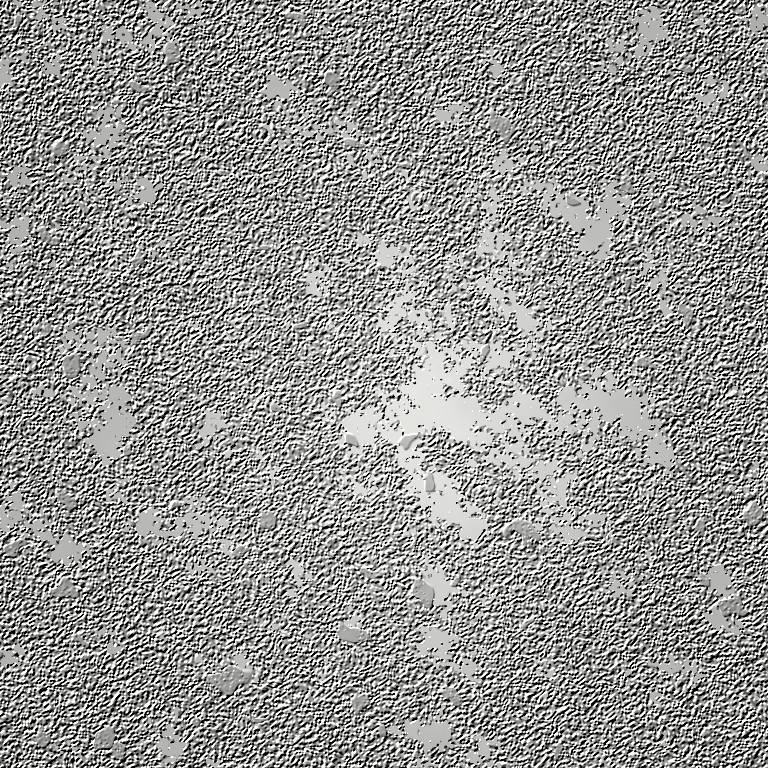
Reproduce this texture procedurally as a Shadertoy shader.

```glsl
// Fine embossed grey grit with ragged bald patches, small raised lumps and a soft central glow.

const vec2 TO_LIGHT = vec2(-0.6, 0.8);
const vec3 PAPER_TINT = vec3(1.0, 1.0, 0.988);
const vec2 GRAIN_CELLS = vec2(310.0, 420.0); // along and across the grain
const float LUMP_CELLS = 13.0;

float hash(vec2 p) {
    vec3 q = fract(p.xyx * 0.1031);
    q += dot(q, q.yzx + 33.33);
    return fract((q.x + q.y) * q.z);
}

float valueNoise(vec2 p) {
    vec2 cell = floor(p);
    vec2 f = fract(p);
    f = f * f * (3.0 - 2.0 * f);
    float low = mix(hash(cell), hash(cell + vec2(1, 0)), f.x);
    float high = mix(hash(cell + vec2(0, 1)), hash(cell + vec2(1, 1)), f.x);
    return mix(low, high, f.y);
}

float fbm(vec2 p) {
    float sum = 0.0, weight = 0.5, total = 0.0;
    for (int i = 0; i < 5; i++) {
        p = mat2(1.6, 1.2, -1.2, 1.6) * p + 7.3;
        sum += weight * valueNoise(p);
        total += weight;
        weight *= 0.6;
    }
    return sum / total;
}

// Soft elliptical spot
float spot(vec2 p, vec2 centre, vec2 size) {
    vec2 d = (p - centre) / size;
    return exp(-dot(d, d));
}

// Fine slanted grit; the domain is bent so that streaks wander
float grainHeight(vec2 p) {
    vec2 bend = vec2(valueNoise(p * 60.0), valueNoise(p * 60.0 + 91.0));
    p += 0.005 * bend;
    vec2 along = vec2(TO_LIGHT.y, -TO_LIGHT.x);
    return valueNoise(vec2(dot(p, along), dot(p, TO_LIGHT)) * GRAIN_CELLS + 500.0);
}

// Steepens strong slopes so that black and white strokes stand out from grey
float strokeCurve(float slope) {
    return slope * (0.85 + 2.7 * abs(slope));
}

// Rounded lumps of random size and direction, 0 outside to 1 on top
float lumpHeight(vec2 p, float edge) {
    vec2 warp = vec2(valueNoise(p * 70.0 + 20.0), valueNoise(p * 70.0 + 60.0)) - 0.5;
    vec2 q = (p + 0.018 * warp) * LUMP_CELLS;
    float height = 0.0;
    for (int y = -1; y <= 1; y++) {
        for (int x = -1; x <= 1; x++) {
            vec2 cell = floor(q) + vec2(x, y);
            float present = step(hash(cell + 57.0), 0.4);
            vec2 centre = cell + vec2(hash(cell + 11.0), hash(cell + 23.0));
            float angle = 6.283 * hash(cell + 37.0);
            vec2 axis = vec2(cos(angle), sin(angle));
            vec2 d = q - centre;
            d = vec2(dot(d, axis), dot(d, vec2(-axis.y, axis.x)));
            d.x *= mix(0.5, 1.0, hash(cell + 71.0));
            float size = hash(cell + 83.0);
            float radius = mix(0.06, 0.18, size * size);
            float dist = (length(d) - radius) / LUMP_CELLS;
            height = max(height, present * (1.0 - smoothstep(-edge, edge, dist)));
        }
    }
    return height;
}

// Positive where the ground is bald
float baldField(vec2 p) {
    float bias = 0.23 * spot(p, vec2(0.56, 0.43), vec2(0.08, 0.23));
    bias += 0.17 * spot(p, vec2(0.75, 0.45), vec2(0.1, 0.05));
    bias += 0.17 * spot(p, vec2(0.07, 0.42), vec2(0.09, 0.1));
    bias += 0.15 * spot(p, vec2(0.79, 0.72), vec2(0.06, 0.05));
    bias += 0.18 * spot(p, vec2(0.78, 0.97), vec2(0.08, 0.05));
    return fbm(p * 10.0 + 14.0) + bias - 0.695;
}

void mainImage(out vec4 fragColor, in vec2 fragCoord) {
    vec2 p = fragCoord / iResolution.y;
    float glow = spot(p, vec2(0.53, 0.46), vec2(0.28, 0.36));
    float corner = smoothstep(0.3, 0.75, length(p - vec2(0.55, 0.5)));

    // Grit lit from the upper left, in lighter and darker clusters
    vec2 grainStep = TO_LIGHT * 0.0012;
    float grainRelief = grainHeight(p - grainStep) - grainHeight(p + grainStep);
    float contrast = mix(1.18, 0.95, glow);
    float cluster = 0.22 * (fbm(p * 22.0 + 50.0) - 0.5);
    float grit = 0.55 + 0.12 * glow - 0.03 * corner + cluster;
    grit += contrast * strokeCurve(grainRelief);

    // Smooth ground with ragged borders
    float ragged = 0.28 * (valueNoise(p * 200.0 + 40.0) - 0.5);
    float bald = smoothstep(-0.02, 0.03, baldField(p) + ragged);
    float ground = mix(0.69, 0.89, glow) + 0.05 * (fbm(p * 9.0) - 0.5);
    float shade = mix(grit, ground, bald);

    // Lumps: flat tops with a bright and a dark rim
    vec2 rimStep = TO_LIGHT * 0.0012;
    float rim = lumpHeight(p - rimStep, 0.0015) - lumpHeight(p + rimStep, 0.0015);
    float top = mix(0.59, 0.7, glow) + 0.12 * (fbm(p * 40.0) - 0.5);
    shade = mix(shade, top, 0.85 * lumpHeight(p, 0.0015)) + 0.4 * rim;

    fragColor = vec4(clamp(shade, 0.005, 0.99) * PAPER_TINT, 1.0);
}
```
